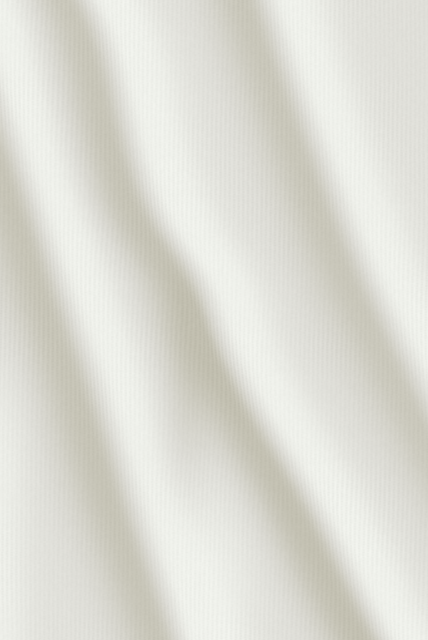
Reproduce this texture procedurally as a Shadertoy shader.

```glsl
float hash(vec2 p) {
    p = fract(p * vec2(0.1031, 0.1137));
    p += dot(p, p.yx + 33.33);
    return fract((p.x + p.y) * p.x * 97.3);
}

float noise(vec2 p) {
    vec2 i = floor(p), f = fract(p);
    f = f * f * (3.0 - 2.0 * f);
    return mix(mix(hash(i), hash(i + vec2(1, 0)), f.x),
               mix(hash(i + vec2(0, 1)), hash(i + vec2(1, 1)), f.x), f.y);
}

// Bell curve with separate widths on its left and right flank
float bell(float d, float left, float right) {
    float w = d < 0.0 ? left : right;
    return exp(-d * d / (w * w));
}

// A shaded valley with a lit ridge on its right
float fold(float d, float valley, float ridge) {
    return ridge * bell(d - 0.105, 0.055, 0.085) - valley * bell(d, 0.10, 0.055);
}

float drape(vec2 p) {
    float x = p.x + 0.012 * (noise(p * vec2(3.0, 5.0)) - 0.5);
    float t = p.y;

    // Centre lines of the three long folds
    float rightLine = 0.57 + 0.48 * t + 0.2 * t * t;
    float middleLine = 0.02 + 0.83 * t + 0.13 * exp(-18.0 * t * t)
                     + 0.03 * bell(t - 0.44, 0.08, 0.08);
    float leftLine = -0.13 + 0.5 * t;

    float tone = 0.59;
    tone += fold(x - rightLine, 0.40 - 0.08 * t, 0.33);
    tone += fold(x - middleLine, 0.40 + 0.12 * t, 0.34);
    tone += fold(x - leftLine, 0.42, 0.34);

    // Pinched crease and the soft hollow below it
    tone -= 0.14 * bell(x - middleLine, 0.03, 0.025) * bell(t - 0.49, 0.05, 0.16);
    tone -= 0.16 * bell(x - 0.42, 0.07, 0.06) * bell(t - 0.68, 0.16, 0.12);

    // Broad light on the lower left and the panel between the folds
    tone += 0.22 * bell(x, 0.1, 0.07) * smoothstep(0.45, 0.75, t);
    tone += 0.16 * bell(x - 0.52, 0.08, 0.1) * bell(t - 0.9, 0.2, 0.2);
    return tone + 0.05 * (noise(p * vec2(4.0, 3.0) + 7.0) - 0.5);
}

void mainImage(out vec4 fragColor, in vec2 fragCoord) {
    vec2 p = fragCoord / iResolution.xy;
    p.y = 1.0 - p.y;
    float tone = drape(p);

    // Fine vertical ribs that bend over the folds, crossed by small stitches
    float ribX = 97.0 * (p.x + 0.022 * tone + 0.003 * noise(p * vec2(5.0, 9.0)));
    float rib = cos(6.2832 * ribX);
    float row = 245.0 * p.y + 0.5 * mod(floor(ribX), 2.0);
    float stitch = cos(6.2832 * row) * (0.5 - 0.5 * rib);
    float fibre = noise(vec2(ribX * 3.0, p.y * 300.0)) - 0.5;
    float wear = 0.55 + 0.75 * noise(p * vec2(9.0, 13.0) + 3.0);

    tone = clamp(tone, 0.0, 1.0);
    vec3 shadow = vec3(0.755, 0.745, 0.685);
    vec3 cream = vec3(0.865, 0.862, 0.838);
    vec3 light = vec3(0.938, 0.945, 0.922);
    vec3 color = mix(shadow, cream, smoothstep(0.0, 0.6, tone));
    color = mix(color, light, smoothstep(0.45, 0.95, tone));
    color += wear * (0.010 * rib + 0.005 * stitch) + 0.014 * fibre;
    fragColor = vec4(color, 1.0);
}
```
